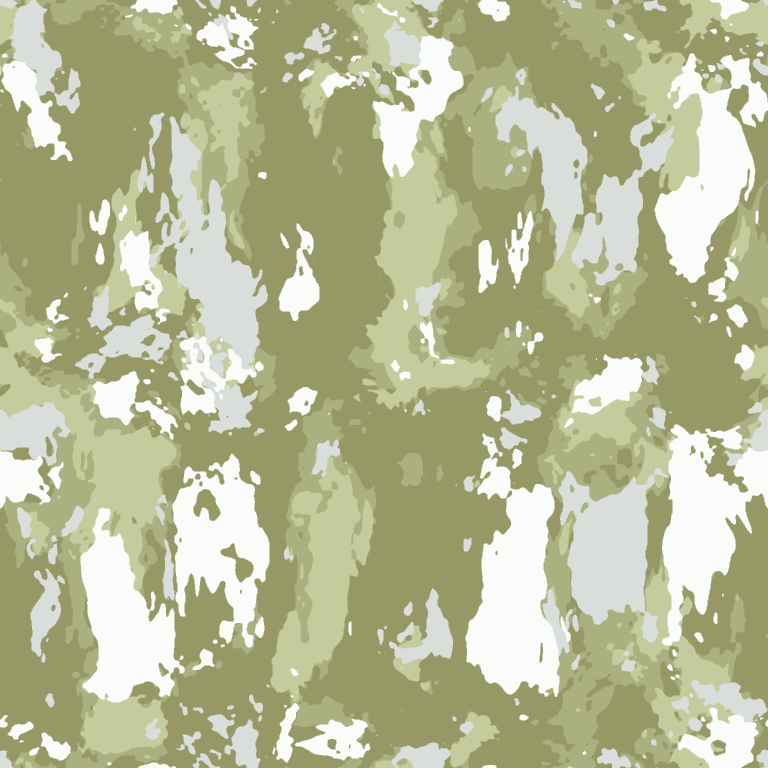
Reproduce this pattern procedurally as a three.js fragment shader.

```glsl
// Seamless camouflage: ragged olive, green, grey and white patches, drawn out into drips in two bands.
#define CELLS 8.0          // coarsest noise cells across the canvas (even)
#define OCTAVES 5
#define ROUGHNESS 0.65     // gain from one octave to the next
#define STRETCH 0.7        // vertical pull inside the drip bands, 0 to 1
#define RELAX 0.45         // how far the finest octave escapes that pull
#define WOBBLE 0.012       // domain distortion, in canvas widths
#define EDGE (1.0 / 512.0) // width of the smoothed outlines
#define MID_LEVEL 0.41     // cover levels, in standard deviations
#define LIGHT_LEVEL 0.95
#define GREY_LEVEL 1.16
#define WHITE_LEVEL 1.02

varying vec2 vUv;

const float TAU = 6.2831853;
const vec3 OLIVE = vec3(0.59, 0.60, 0.40);
const vec3 MID_GREEN = vec3(0.67, 0.69, 0.50);
const vec3 LIGHT_GREEN = vec3(0.77, 0.80, 0.62);
const vec3 GREY = vec3(0.85, 0.87, 0.86);
const vec3 WHITE = vec3(0.98, 0.99, 0.98);

float hash(vec3 p) {
  p = fract(p * 0.1031);
  p += dot(p, p.zyx + 31.32);
  return fract((p.x + p.y) * p.z);
}

// Wrapped lattice value in -1..1; neighbours in a pair are opposite, so the mean is zero.
float lattice(vec2 cell, float period, float seed) {
  cell = floor(mod(cell + 0.5, period)); // the half keeps rounding away from the wrap
  float pair = floor(cell.x * 0.5 + 0.25);
  float side = 1.0 - 2.0 * (cell.x - 2.0 * pair);
  return side * (2.0 * hash(vec3(pair, cell.y, seed)) - 1.0);
}

float noise(vec2 p, float period, float seed) {
  p = (p + vec2(hash(vec3(seed, 3.0, 7.0)), hash(vec3(seed, 11.0, 5.0)))) * period;
  vec2 cell = floor(p);
  vec2 f = p - cell;
  f = f * f * (3.0 - 2.0 * f);
  float low = mix(lattice(cell, period, seed), lattice(cell + vec2(1.0, 0.0), period, seed), f.x);
  float high = mix(lattice(cell + vec2(0.0, 1.0), period, seed), lattice(cell + 1.0, period, seed), f.x);
  return mix(low, high, f.y);
}

// Fractal noise of about unit variance; fine octaves follow the drips less than coarse ones.
float patches(vec2 plain, vec2 dripping, float seed) {
  float sum = 0.0, power = 0.0, gain = 1.0, period = CELLS;
  for (int i = 0; i < OCTAVES; i++) {
    float relax = RELAX * float(i) / float(OCTAVES - 1);
    sum += gain * noise(mix(dripping, plain, relax), period, seed + float(i));
    power += gain * gain;
    gain *= ROUGHNESS;
    period *= 2.0;
  }
  return sum / (0.39 * sqrt(power));
}

vec3 camouflage(vec2 uv) {
  // Distort slightly, then slow the vertical coordinate in two bands.
  vec2 p = uv + WOBBLE * vec2(noise(uv, 16.0, 91.0), 2.0 * noise(uv, 8.0, 97.0));
  vec2 d = p + vec2(0.0, STRETCH * sin(2.0 * TAU * p.y) / (2.0 * TAU));

  float green = patches(p, d, 13.0);
  float light = 0.75 * green + 0.66 * patches(p, d, 29.0);
  float white = patches(p, d, 71.0);
  float grey = 0.87 * patches(p, d, 47.0) - 0.5 * white; // keeps clear of white

  vec3 color = OLIVE;
  if (green > MID_LEVEL) color = MID_GREEN;
  if (light > LIGHT_LEVEL) color = LIGHT_GREEN;
  if (grey > GREY_LEVEL) color = GREY;
  if (white > WHITE_LEVEL) color = WHITE;
  return color;
}

void main() {
  // Average four samples to smooth the outlines.
  vec3 color = vec3(0.0);
  for (int i = 0; i < 4; i++) {
    vec2 corner = vec2(mod(float(i), 2.0), floor(float(i) * 0.5)) - 0.5;
    color += camouflage(vUv + 0.5 * EDGE * corner);
  }
  gl_FragColor = vec4(color * 0.25, 1.0);
}
```
